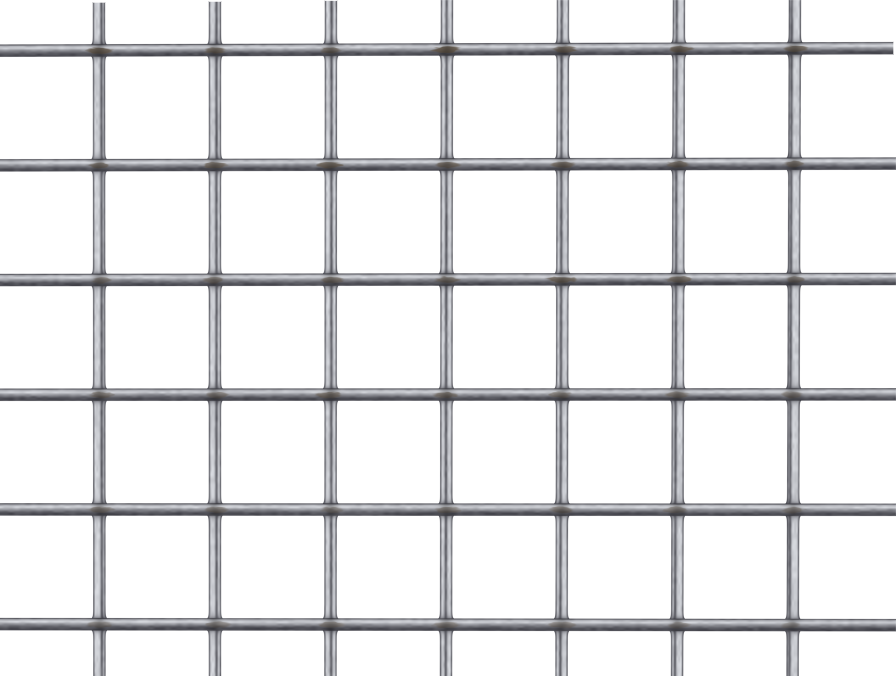
A WebGL 2 fragment shader for this pattern:

```glsl
#version 300 es
precision highp float;

uniform vec2 u_resolution;
out vec4 fragColor;

// Lengths are fractions of the canvas width
const vec2 FIRST_WIRE = vec2(0.1107, 0.0573);
const vec2 PITCH = vec2(0.1292, 0.1284);
const vec2 LAST_INDEX = vec2(6.0, 5.0);
const float HALF_WIDTH = 0.0069;
const float ROW_TILT = 0.0008;
const float COLUMN_TILT = 0.0007;
const float END_TRIM = 0.0030;
const float FILLET = 0.0016;
const float WELD_LENGTH = 0.019;
const float STREAK = 0.10;
const vec3 BACKGROUND = vec3(1.0);
const vec3 STEEL_DARK = vec3(0.23, 0.23, 0.26);
const vec3 STEEL_LIGHT = vec3(0.91, 0.92, 0.94);
const vec3 WELD_BROWN = vec3(0.36, 0.31, 0.25);

float hash(vec2 p) {
    return fract(sin(dot(p, vec2(127.1, 311.7))) * 43758.5453);
}

float noise(vec2 p) {
    vec2 cell = floor(p);
    vec2 f = fract(p);
    f = f * f * (3.0 - 2.0 * f);
    float low = mix(hash(cell), hash(cell + vec2(1.0, 0.0)), f.x);
    float high = mix(hash(cell + vec2(0.0, 1.0)), hash(cell + 1.0), f.x);
    return mix(low, high, f.y);
}

float coverage(float dist, float pixel) {
    return 1.0 - smoothstep(-0.75 * pixel, 0.75 * pixel, dist);
}

float bell(float x, float width) {
    return exp(-x * x / (width * width));
}

// Drawn-metal grain stretched along a wire
float grain(float along, float across, float seed) {
    float fine = noise(vec2(along * 160.0, across * 3.0 + seed * 17.0));
    float broad = noise(vec2(along * 24.0, across * 2.0 + seed * 31.0));
    return (0.6 * fine + 0.4 * broad - 0.5) * 2.0 * STREAK;
}

vec3 steel(float tone) {
    return mix(STEEL_DARK, STEEL_LIGHT, clamp(tone, 0.0, 1.0));
}

// Upright rod: pale, with a dark reflection that drifts from right to left
float columnTone(float t, float index) {
    float stripe = mix(0.40, -0.50, index / LAST_INDEX.x);
    float tone = 0.84 - 0.58 * bell(t - stripe, 0.26);
    return tone - 0.62 * smoothstep(0.58, 1.0, abs(t));
}

// Level rod: lit from above, dark underneath
float rowTone(float t) {
    float tone = mix(0.10, 0.62, smoothstep(-0.75, 0.35, t));
    tone += 0.20 * bell(t - 0.42, 0.24);
    return tone - 0.50 * smoothstep(0.68, 1.0, t);
}

void main() {
    vec2 p = gl_FragCoord.xy / u_resolution.x;
    float pixel = 1.0 / u_resolution.x;
    float top = u_resolution.y / u_resolution.x;

    // Nearest wire in each direction, with its slight lean
    vec2 id = clamp(round((p - FIRST_WIRE) / PITCH), vec2(0.0), LAST_INDEX);
    vec2 lean = vec2(COLUMN_TILT * (id.x - 1.0) * (p.y - 0.5 * top),
                     ROW_TILT * (id.y - 1.5) * (p.x - 0.5));
    vec2 offset = p - FIRST_WIRE - id * PITCH - lean;
    float rowGap = max(abs(offset.y) - HALF_WIDTH, 0.0);

    // Upright wires, flared and shaded where they meet the rows
    float halfColumn = HALF_WIDTH + FILLET * exp(-rowGap / 0.0022);
    float columnT = offset.x / halfColumn;
    float columnEnd = top - END_TRIM * max(1.0 - id.x / 3.0, 0.0);
    float columnDist = max(abs(offset.x) - halfColumn, p.y - columnEnd);
    float tone = columnTone(columnT, id.x) + grain(p.y, columnT, id.x + 1.0);
    tone *= 1.0 - 0.55 * exp(-rowGap / 0.0028);
    vec3 color = mix(BACKGROUND, steel(tone), coverage(columnDist, pixel));

    // Level wires in front
    float rowT = offset.y / HALF_WIDTH;
    float rowEnd = 1.0 - END_TRIM * max(id.y - 4.0, 0.0);
    float rowDist = max(abs(offset.y) - HALF_WIDTH, p.x - rowEnd);
    vec3 rowColor = steel(rowTone(rowT) + grain(p.x, rowT, id.y + 11.0));

    // Uneven brown weld marks, stronger on the upper rows
    float chance = hash(id + 3.7);
    float weldLength = WELD_LENGTH * mix(0.65, 1.0, chance);
    float weldX = offset.x + 0.005 * (hash(id + 8.1) - 0.5);
    float ragged = 0.35 * (noise(p * vec2(220.0, 500.0)) - 0.5);
    float weldDist = length(vec2(weldX / weldLength, (rowT + 0.05) / 0.62)) + ragged;
    float weld = 1.0 - smoothstep(0.55, 1.0, weldDist);
    weld *= mix(0.40, 0.85, id.y / LAST_INDEX.y) * mix(0.65, 1.0, chance);
    rowColor = mix(rowColor, WELD_BROWN, weld);
    rowColor *= 1.0 - 0.22 * bell(offset.x, HALF_WIDTH);

    color = mix(color, rowColor, coverage(rowDist, pixel));
    fragColor = vec4(color, 1.0);
}
```
